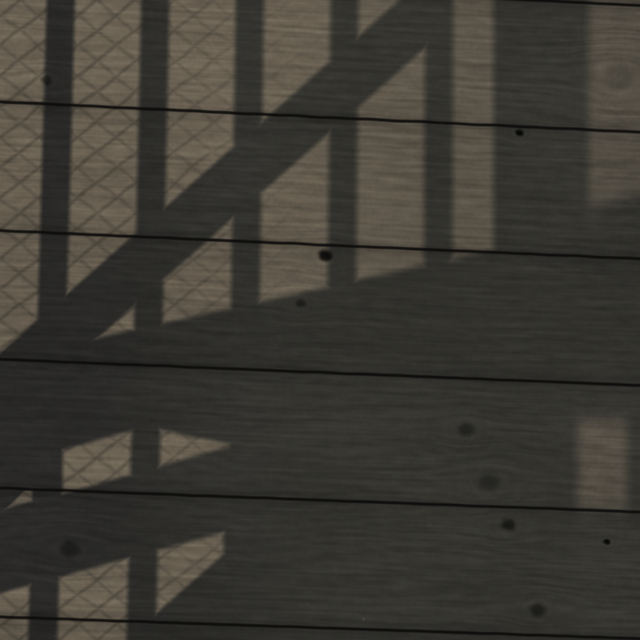
Give the GLSL for this texture, as a Shadertoy shader.

```glsl
// Weathered deck boards crossed by the shadows of a railing and wire mesh.

vec2 gradient(vec2 cell) {
    vec3 h = fract(cell.xyx * vec3(0.1031, 0.1030, 0.0973));
    h += dot(h, h.yzx + 33.33);
    return 2.0 * fract((h.xx + h.yz) * h.zy) - 1.0;
}

float noise(vec2 p) {
    vec2 i = floor(p), f = p - i;
    vec2 u = f * f * f * (f * (f * 6.0 - 15.0) + 10.0);
    vec2 e = vec2(0.0, 1.0);
    return mix(mix(dot(gradient(i), f), dot(gradient(i + e.yx), f - e.yx), u.x),
               mix(dot(gradient(i + e), f - e), dot(gradient(i + 1.0), f - 1.0), u.x), u.y);
}

// Negative inside the interval a..b
float span(float x, float a, float b) {
    return max(a - x, x - b);
}

float soft(float dist, float blur) {
    return 1.0 - smoothstep(-blur, blur, dist);
}

// Knots: centre, radius, darkness
const vec4 KNOTS[11] = vec4[11](
    vec4(0.508, 0.399, 0.012, 0.80), vec4(0.812, 0.207, 0.008, 0.85),
    vec4(0.109, 0.859, 0.017, 0.35), vec4(0.729, 0.671, 0.014, 0.35),
    vec4(0.794, 0.820, 0.013, 0.50), vec4(0.840, 0.953, 0.014, 0.45),
    vec4(0.948, 0.846, 0.006, 0.80), vec4(0.073, 0.126, 0.010, 0.40),
    vec4(0.470, 0.474, 0.009, 0.40), vec4(0.765, 0.755, 0.018, 0.25),
    vec4(0.966, 0.120, 0.022, 0.12));

// Sunlight reaching the deck between the shadows; p.y runs downward
float sunlight(vec2 p) {
    float x = p.x, y = p.y;
    float blur = mix(0.005, 0.010, x);

    // Upright balusters, slightly fanned
    float across = x + y * (0.031 - 0.04 * x);
    float bar = 0.0222 - 0.1478 * abs(fract((across - 0.095) / 0.1478 + 0.5) - 0.5);

    // Upper opening, cut by the diagonal brace
    float brace = -span(y + 0.885 * x, 0.552, 0.663);
    brace = min(brace, 0.69 - x);
    float upper = max(max(x - 0.771, y - 0.5615 + 0.222 * x), brace);

    // Lower openings
    float wedge = max(0.703 - 0.28 * (x - 0.098), 0.671 + 0.21 * (x - 0.247)) - y;
    wedge = max(max(wedge, y - 0.766 + 0.285 * (x - 0.117)), 0.098 - x);
    float corner = max(max(0.927 - 0.272 * x - y, x - 0.349), y + 0.88 * x - 1.173);
    float sliver = max(max(span(y, 0.765, 0.797 - 0.28 * x), 0.805 - x - y), x - 0.05);

    float lit = soft(max(min(upper, min(wedge, corner)), bar), blur);
    lit = max(lit, 0.8 * soft(sliver, 0.004));
    lit *= mix(1.0, 0.72, smoothstep(0.35, 0.75, x));

    // Faint patches at the right
    float faint = soft(0.92 - x, 0.012) * soft(y - 0.325 + 0.3 * (x - 0.92), 0.02);
    float glow = soft(span(x, 0.903, 0.980), 0.014) * soft(span(y, 0.655, 0.800), 0.022);
    return max(lit, max(0.55 * faint, 0.55 * glow));
}

void mainImage(out vec4 fragColor, in vec2 fragCoord) {
    vec2 p = fragCoord / iResolution.xy;
    p.y = 1.0 - p.y;

    // Board layout
    float row = (p.y - p.x * (0.051 - 0.017 * p.y) - 0.159) / 0.2012;
    row += 0.006 * noise(vec2(p.x * 25.0, floor(row + 0.5) * 7.0));
    float board = floor(row);
    float seam = abs(row - floor(row + 0.5)) * 0.2012;

    // Knots bend the grain and darken the wood
    float bend = 0.0, stain = 1.0, ring = 0.0;
    for (int i = 0; i < 11; i++) {
        vec4 k = KNOTS[i];
        vec2 d = p - k.xy;
        d += 0.004 * vec2(noise(p * 90.0), noise(p * 90.0 + 17.0));
        float r = length(d * vec2(0.9, 1.1)) / k.z;
        bend += d.y * exp(-dot(d * vec2(0.45, 1.0), d) / (5.0 * k.z * k.z));
        stain *= 1.0 - k.w * (1.0 - smoothstep(0.3, 1.1, r));
        ring += 0.05 * sin(r * 6.0) * exp(-r * 0.7);
    }

    // Long fibres and wavy growth lines
    float along = row * 0.2012 - 0.7 * bend;
    vec2 q = vec2(p.x, along) + board * vec2(3.7, 0.31);
    float growth = sin(330.0 * along + 14.0 * noise(q * vec2(3.0, 14.0)));
    float grain = 0.16 * noise(q * vec2(9.0, 190.0)) + 0.12 * noise(q * vec2(35.0, 110.0));
    grain += 0.03 * growth + 0.10 * noise(q * vec2(4.0, 25.0)) + ring;
    grain += 0.06 * noise(p * 150.0);

    // Mesh shadow, strongest at the left
    vec2 m = p + 0.006 * vec2(noise(p * 18.0), noise(p * 18.0 + 9.0));
    vec2 wire = vec2(m.x * 16.5 + m.y * 21.0, m.x * 16.5 - m.y * 21.0);
    wire = abs(fract(wire) - 0.5);
    float mesh = max(soft(wire.x - 0.07, 0.08), 0.7 * soft(wire.y - 0.07, 0.08));
    mesh *= 1.0 - smoothstep(0.15, 0.60, p.x);

    // Shade and sun colours
    float left = 1.0 - smoothstep(0.02, 0.55, p.x);
    vec3 shade = mix(vec3(0.200, 0.198, 0.180), vec3(0.160, 0.158, 0.152), left);
    shade *= 1.0 + 0.10 * noise(p * 4.0);
    vec3 sun = vec3(0.405, 0.370, 0.316) * (1.0 - 0.20 * mesh);
    vec3 color = mix(shade, sun, sunlight(p));
    color *= (1.0 + grain) * stain * (1.0 + 0.04 * sin(board * 4.3));

    // Gaps, worn board edges and pale grit beside them
    color *= 1.0 - 0.16 * exp(-seam * 110.0);
    color = mix(color, vec3(0.045, 0.043, 0.040), 0.9 * soft(seam - 0.0022, 0.0018));
    float grit = smoothstep(0.50, 0.68, noise(p * 75.0 + 4.0)) * exp(-seam * 60.0);
    color += 0.14 * grit * vec3(1.0, 0.94, 0.82);

    fragColor = vec4(clamp(color, 0.0, 1.0), 1.0);
}
```
